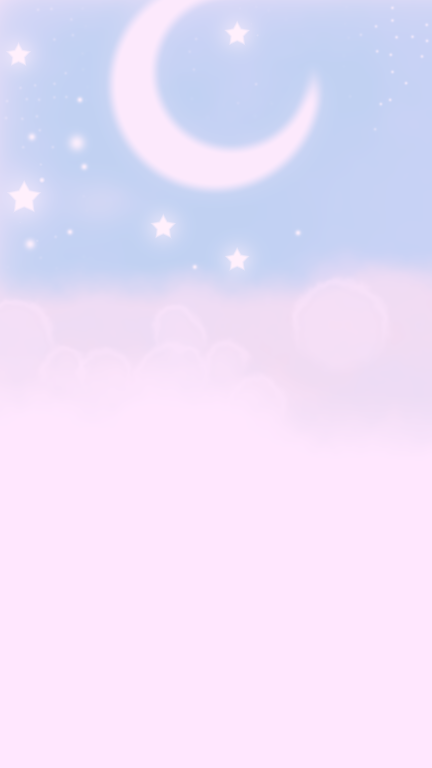
A Shadertoy shader for this background:

```glsl
// Pastel night sky: a glowing crescent moon and soft stars above pink clouds.

float hash(vec2 p) {
    return fract(sin(dot(p, vec2(127.1, 311.7))) * 43758.55);
}

float noise(vec2 p) {
    vec2 i = floor(p), f = fract(p);
    f = f * f * (3.0 - 2.0 * f);
    return mix(mix(hash(i), hash(i + vec2(1, 0)), f.x),
               mix(hash(i + vec2(0, 1)), hash(i + vec2(1, 1)), f.x), f.y);
}

float fbm(vec2 p) {
    float sum = 0.0, gain = 0.5;
    for (int i = 0; i < 4; i++) {
        sum += gain * noise(p);
        p = p * 2.03 + 7.3;
        gain *= 0.5;
    }
    return sum;
}

// Soft bell falloff around zero.
float bell(float d, float width) {
    return exp(-d * d / (width * width));
}

// Signed distance to a five-pointed star with its tip upward (y points down).
float starDistance(vec2 q, float radius) {
    const float SECTOR = 0.628319;
    float a = mod(atan(q.x, -q.y) + SECTOR, 2.0 * SECTOR) - SECTOR;
    q = length(q) * vec2(cos(a), abs(sin(a)));
    vec2 inner = 0.56 * vec2(cos(SECTOR), sin(SECTOR));
    return dot(q - vec2(radius, 0), normalize(vec2(inner.y, 1.0 - inner.x)));
}

// Crescent coverage: a disc minus a smaller one, fading out at the right tip.
float crescent(vec2 p, float blur) {
    float outer = length(p - vec2(0.498, 0.197)) - 0.241;
    float bite = 0.178 - length(p - vec2(0.537, 0.167));
    float tip = mix(1.0, smoothstep(0.14, 0.25, p.y), smoothstep(0.5, 0.6, p.x));
    return tip * (1.0 - smoothstep(-blur, blur, max(outer, bite)));
}

vec3 skyColor(vec2 p) {
    const vec3 BLUE = vec3(0.755, 0.82, 0.95), LAVENDER = vec3(0.81, 0.825, 0.97);
    float haze = fbm(p * 4.0 + 2.0);
    float lilac = smoothstep(0.3, 0.75, haze) * 0.6
                + 0.5 * smoothstep(0.5, 1.0, p.x) * smoothstep(0.2, 0.45, p.y);
    vec3 col = mix(BLUE, LAVENDER, clamp(lilac, 0.0, 1.0));
    // Paler rims and a pink wisp on the left.
    float rim = 0.55 * exp(-p.x * 22.0) + 0.5 * exp(-p.y * 28.0);
    float wisp = 0.4 * bell(length((p - vec2(0.23, 0.47)) * vec2(1, 1.4)), 0.075);
    return mix(col, vec3(0.91, 0.87, 0.97), min(rim + wisp, 1.0));
}

// Star and dust light, from 0 to 1.
float starLight(vec2 p) {
    const vec3 STARS[5] = vec3[](
        vec3(0.549, 0.079, 0.031), vec3(0.043, 0.128, 0.030), vec3(0.056, 0.458, 0.041),
        vec3(0.378, 0.526, 0.031), vec3(0.549, 0.602, 0.030));
    const vec3 DOTS[9] = vec3[](
        vec3(0.178, 0.331, 0.018), vec3(0.074, 0.317, 0.008), vec3(0.195, 0.386, 0.007),
        vec3(0.070, 0.565, 0.011), vec3(0.097, 0.417, 0.006), vec3(0.162, 0.537, 0.006),
        vec3(0.185, 0.231, 0.006), vec3(0.451, 0.618, 0.005), vec3(0.690, 0.539, 0.006));
    float light = 0.0;
    for (int i = 0; i < 5; i++) {
        vec2 q = p - STARS[i].xy;
        float core = 1.0 - smoothstep(-0.006, 0.005, starDistance(q, STARS[i].z));
        light = max(light, max(core, 0.5 * bell(length(q), STARS[i].z * 1.3)));
    }
    for (int i = 0; i < 9; i++)
        light = max(light, 0.9 * bell(length(p - DOTS[i].xy), DOTS[i].z));
    // Fine dust, mostly at the upper right and inside the moon's curve.
    vec2 cell = floor(p * 28.0);
    vec2 jitter = 0.25 + 0.5 * vec2(hash(cell), hash(cell + 31.0));
    float zone = smoothstep(0.78, 0.9, p.x) * (1.0 - smoothstep(0.25, 0.38, p.y))
               + bell(length(p - vec2(0.54, 0.13)), 0.09)
               + 0.4 * (1.0 - smoothstep(0.15, 0.22, p.x)) * (1.0 - smoothstep(0.55, 0.65, p.y));
    float dust = step(0.62, hash(cell + 67.0)) * bell(length(fract(p * 28.0) - jitter), 0.1);
    return max(light, 0.65 * dust * min(zone, 1.0));
}

vec3 addClouds(vec3 col, vec2 p) {
    const vec3 MAUVE = vec3(0.94, 0.862, 0.955), PINK = vec3(1.0, 0.907, 0.998);
    const vec3 PUFFS[8] = vec3[](
        vec3(0.035, 0.785, 0.085), vec3(0.15, 0.86, 0.050), vec3(0.245, 0.87, 0.055),
        vec3(0.415, 0.775, 0.058), vec3(0.52, 0.84, 0.045), vec3(0.395, 0.87, 0.075),
        vec3(0.59, 0.94, 0.065), vec3(0.79, 0.76, 0.105));
    float billow = fbm(p * 9.0) - 0.47;
    // Hazy bank rising over the horizon, higher at the right.
    float top = 0.66 - 0.05 * smoothstep(0.55, 0.9, p.x) + 0.07 * billow;
    col = mix(col, MAUVE, smoothstep(-0.055, 0.06, p.y - top));
    col += vec3(0.018, -0.004, -0.012) * billow * 2.0 * smoothstep(0.62, 0.75, p.y);
    // Round puffs with brighter upper rims.
    vec2 w = p + 0.035 * (vec2(fbm(p * 22.0), fbm(p * 22.0 + 40.0)) - 0.47);
    for (int i = 0; i < 8; i++) {
        float d = length(w - PUFFS[i].xy) - PUFFS[i].z;
        float crown = 1.0 - smoothstep(-0.3, 0.8, (w.y - PUFFS[i].y) / PUFFS[i].z);
        float glow = 0.28 * (1.0 - smoothstep(-0.03, 0.01, d)) + 0.4 * crown * bell(d, 0.009);
        col = mix(col, PINK, glow);
    }
    // Plain pink body below.
    float body = 0.89 + 0.09 * smoothstep(0.5, 0.75, p.x) - 0.04 * bell(p.x - 0.42, 0.12);
    return mix(col, PINK, smoothstep(-0.10, 0.10, p.y - body + 0.10 * billow));
}

void mainImage(out vec4 fragColor, in vec2 fragCoord) {
    // Canvas width is 1; y runs down from the top edge.
    vec2 uv = fragCoord / iResolution.xy;
    vec2 p = vec2(uv.x, (1.0 - uv.y) * 16.0 / 9.0);
    const vec3 GLOW = vec3(0.99, 0.915, 0.99);
    vec3 col = addClouds(skyColor(p), p);
    col = mix(col, GLOW, 0.3 * crescent(p, 0.06));
    col = mix(col, GLOW, crescent(p, 0.016));
    col = mix(col, vec3(1.0, 0.94, 0.99), starLight(p));
    fragColor = vec4(clamp(col, 0.0, 1.0), 1.0);
}
```
